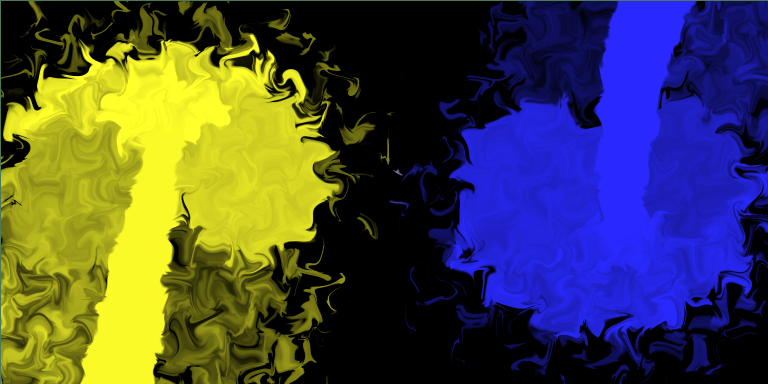
Give the GLSL for this background, as a Shadertoy shader.

```glsl
// Two facing plumes of curling smoke, yellow rising and blue falling, on black.
#define YELLOW vec3(0.98, 0.98, 0.16)
#define BLUE vec3(0.16, 0.16, 1.0)
#define BORDER vec3(0.30, 0.48, 0.33)
#define BORDER_WIDTH 0.003
#define CURL 0.74
#define CURL_SCALE 46.0
#define OCTAVES 7
#define EDGE_SOFTNESS 0.06
#define STEM_CURL 0.40

// Layered sines bend the plane into small curls.
vec2 curlWarp(vec2 p) {
    float freq = CURL_SCALE;
    mat2 turn = mat2(0.78, 0.626, -0.626, 0.78);
    vec2 dir = p;
    for (int i = 0; i < OCTAVES; i++) {
        dir = turn * dir;
        vec2 phase = freq * dir.yx + vec2(1.7, 4.1) * float(i);
        dir += CURL / freq * sin(phase + 1.3 * sin(0.63 * phase.yx));
        freq *= 1.36;
    }
    // Undo the accumulated turn so that shapes keep their places.
    for (int i = 0; i < OCTAVES; i++) dir = dir * turn;
    return dir;
}

// Marbled grain from 0 to 1, broad patches with finer veins.
float marble(vec2 q) {
    float broad = sin(29.0 * q.x + 2.0 * sin(21.0 * q.y));
    float crossing = sin(53.0 * q.y + 2.0 * sin(41.0 * q.x + 1.0));
    float fine = sin(117.0 * (q.x - 0.6 * q.y) + 2.0 * broad);
    return 0.5 + 0.15 * broad + 0.19 * crossing + 0.16 * fine;
}

// Lays an elliptical puff over the current light; gaps makes it patchy.
float puff(float light, vec2 q, vec2 center, vec2 radius,
           float tone, float gaps, float grain) {
    float depth = 1.0 - length((q - center) / radius);
    float cover = smoothstep(-EDGE_SOFTNESS, EDGE_SOFTNESS, depth - gaps * (grain - 0.2));
    return mix(light, tone * (1.14 - 1.15 * gaps * grain), cover);
}

// Solid jet; curve gives the axis as a quadratic of the distance t.
float stem(float light, float x, float t, vec3 curve, float taper, float tip) {
    float axis = curve.x + t * (curve.y + t * curve.z);
    float inside = 0.102 - taper * t - abs(x - axis);
    float cover = smoothstep(-0.004, 0.004, inside);
    return mix(light, 1.0, cover * (1.0 - smoothstep(tip - 0.04, tip + 0.04, t)));
}

float risingPlume(vec2 q, vec2 s, float grain) {
    float light = 0.0;
    // Thin outer smoke
    light = puff(light, q, vec2(0.45, 0.62), vec2(0.54, 0.40), 0.44, 0.85, grain);
    light = puff(light, q, vec2(0.12, 0.20), vec2(0.37, 0.47), 0.80, 0.78, grain);
    light = puff(light, q, vec2(0.54, 0.20), vec2(0.33, 0.36), 0.54, 0.90, grain);
    // Dense cap and its lobes
    light = puff(light, q, vec2(0.44, 0.65), vec2(0.42, 0.26), 0.95, 0.38, grain);
    light = puff(light, q, vec2(0.21, 0.69), vec2(0.21, 0.14), 0.97, 0.38, grain);
    light = puff(light, q, vec2(0.20, 0.48), vec2(0.20, 0.21), 0.70, 0.30, grain);
    light = puff(light, q, vec2(0.66, 0.54), vec2(0.19, 0.23), 0.80, 0.14, grain);
    light = puff(light, q, vec2(0.43, 0.72), vec2(0.17, 0.10), 0.98, 0.17, grain);
    return stem(light, s.x, s.y, vec3(0.303, 0.20, 0.0), 0.085, 0.69);
}

float fallingPlume(vec2 q, vec2 s, float grain) {
    float light = 0.0;
    // Thin outer smoke
    light = puff(light, q, vec2(1.58, 0.43), vec2(0.52, 0.44), 0.42, 0.85, grain);
    light = puff(light, q, vec2(1.47, 0.87), vec2(0.21, 0.28), 0.40, 0.78, grain);
    light = puff(light, q, vec2(1.91, 0.84), vec2(0.25, 0.36), 0.62, 0.78, grain);
    // Dense cap and its lobes
    light = puff(light, q, vec2(1.59, 0.42), vec2(0.43, 0.32), 0.88, 0.30, grain);
    light = puff(light, q, vec2(1.40, 0.54), vec2(0.21, 0.20), 0.80, 0.14, grain);
    light = puff(light, q, vec2(1.78, 0.57), vec2(0.15, 0.19), 0.71, 0.18, grain);
    light = puff(light, q, vec2(1.62, 0.38), vec2(0.13, 0.09), 0.90, 0.14, grain);
    return stem(light, s.x, 1.0 - s.y, vec3(1.698, -0.29, 0.28), 0.085, 0.62);
}

vec3 smoke(vec2 p) {
    vec2 q = curlWarp(p);
    vec2 s = mix(p, q, STEM_CURL);
    float grain = marble(q);
    return YELLOW * risingPlume(q, s, grain) + BLUE * fallingPlume(q, s, grain);
}

void mainImage(out vec4 fragColor, in vec2 fragCoord) {
    // Four samples per pixel smooth the finest curls.
    vec3 color = vec3(0.0);
    for (int i = 0; i < 4; i++) {
        vec2 offset = vec2(i % 2, i / 2) * 0.5 - 0.25;
        color += 0.25 * smoke((fragCoord + offset) / iResolution.y);
    }

    // Hairline along the left and top edges
    vec2 p = fragCoord / iResolution.y;
    float edge = min(p.x, 1.0 - p.y);
    float line = 1.0 - smoothstep(0.5 * BORDER_WIDTH, BORDER_WIDTH, edge);
    fragColor = vec4(mix(color, BORDER, line), 1.0);
}
```
